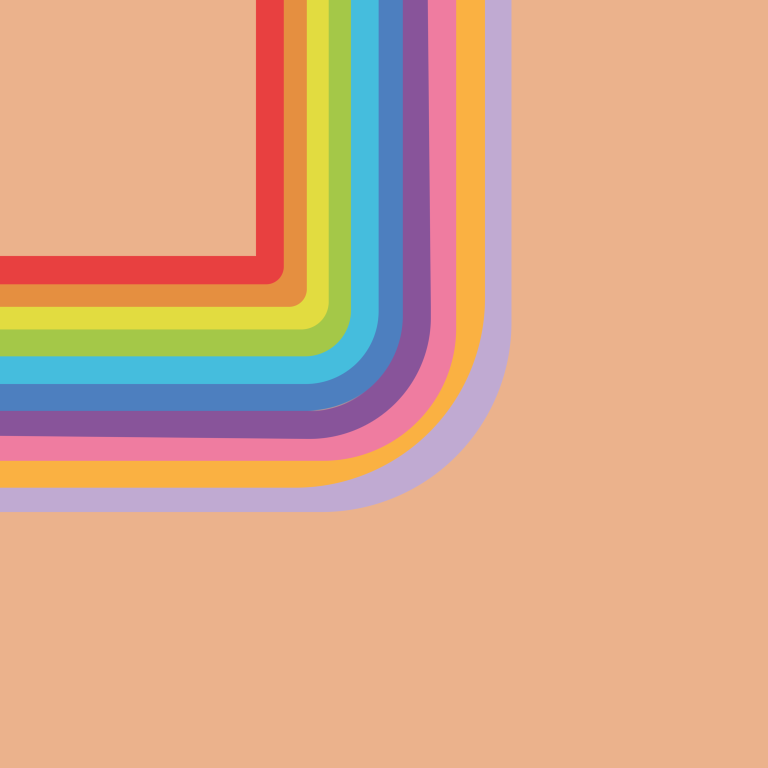
A three.js fragment shader for this background:

```glsl
// Ten nested colour bands enter from the left and top edges and turn a rounded corner.
// Each band is a corner distance function, painted from the outermost to the innermost,
// with a plain backdrop square closing the inside.

varying vec2 vUv;

const int BANDS = 11;
const float EDGE_SOFTNESS = 0.0009;
const float PURPLE_TAPER = 0.004;    // narrowing of the purple band at the canvas border
const float TAPER_LENGTH = 0.4;
const float SLIVER_WIDTH = 0.0007;   // pale hairline along the blue bend
const float SLIVER_STRENGTH = 0.5;

const vec3 BACKDROP = vec3(0.922, 0.698, 0.549);
const vec3 LAVENDER = vec3(0.753, 0.667, 0.824);
const vec3 AMBER    = vec3(0.980, 0.694, 0.259);
const vec3 PINK     = vec3(0.937, 0.486, 0.627);
const vec3 PURPLE   = vec3(0.533, 0.329, 0.604);
const vec3 BLUE     = vec3(0.302, 0.498, 0.749);
const vec3 CYAN     = vec3(0.271, 0.741, 0.867);
const vec3 GREEN    = vec3(0.643, 0.784, 0.282);
const vec3 YELLOW   = vec3(0.886, 0.863, 0.251);
const vec3 ORANGE   = vec3(0.898, 0.561, 0.251);
const vec3 RED      = vec3(0.910, 0.251, 0.251);

// Signed distance to a quadrant ending at corner, rounded by radius.
float roundedCorner(vec2 p, vec2 corner, float radius) {
  vec2 q = p - corner + radius;
  return length(max(q, 0.0)) + min(max(q.x, q.y), 0.0) - radius;
}

float coverage(float dist) {
  return 1.0 - smoothstep(-EDGE_SOFTNESS, EDGE_SOFTNESS, dist);
}

void main() {
  // Measure from the upper left corner, where the bands enter.
  vec2 p = vec2(vUv.x, 1.0 - vUv.y);

  // Per band: right limit, lower limit, corner radius.
  vec3 shape[BANDS];
  vec3 tint[BANDS];
  shape[0]  = vec3(0.6660, 0.6667, 0.247); tint[0]  = LAVENDER;
  shape[1]  = vec3(0.6315, 0.6350, 0.247); tint[1]  = AMBER;
  shape[2]  = vec3(0.5940, 0.6000, 0.173); tint[2]  = PINK;
  shape[3]  = vec3(0.5610, 0.5715, 0.158); tint[3]  = PURPLE;
  shape[4]  = vec3(0.5245, 0.5350, 0.124); tint[4]  = BLUE;
  shape[5]  = vec3(0.4930, 0.5000, 0.095); tint[5]  = CYAN;
  shape[6]  = vec3(0.4570, 0.4640, 0.060); tint[6]  = GREEN;
  shape[7]  = vec3(0.4280, 0.4290, 0.036); tint[7]  = YELLOW;
  shape[8]  = vec3(0.3995, 0.3995, 0.023); tint[8]  = ORANGE;
  shape[9]  = vec3(0.3695, 0.3702, 0.023); tint[9]  = RED;
  shape[10] = vec3(0.3333, 0.3333, 0.000); tint[10] = BACKDROP;

  vec3 color = BACKDROP;
  vec2 taper = PURPLE_TAPER * (1.0 - clamp(p.yx / TAPER_LENGTH, 0.0, 1.0));

  // Paint the nested bands inward.
  for (int i = 0; i < BANDS; i++) {
    vec2 corner = shape[i].xy;
    if (i == 3) corner -= taper;
    float dist = roundedCorner(p, corner, shape[i].z);
    color = mix(color, tint[i], coverage(dist));

    // Thin gap on the lower part of the blue bend.
    if (i == 4) {
      float span = smoothstep(0.40, 0.42, p.x) * (1.0 - smoothstep(0.44, 0.48, p.x));
      float sliver = coverage(abs(dist) - SLIVER_WIDTH) * span * step(0.48, p.y);
      color = mix(color, BACKDROP, sliver * SLIVER_STRENGTH);
    }
  }

  gl_FragColor = vec4(color, 1.0);
}
```
